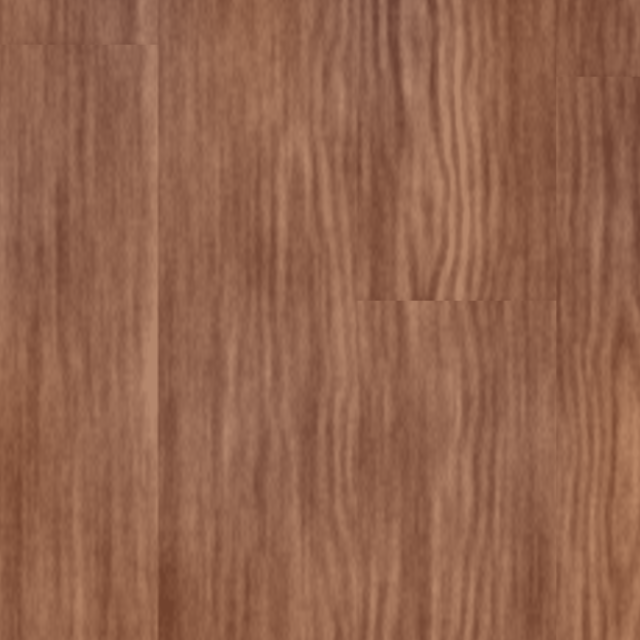
This texture is drawn by a WebGL 1 fragment shader. Its source:

```glsl
precision highp float;
// Draws soft brown pine planks with upright grain, wavy rings and butt joints.
uniform vec2 u_resolution;

const float PLANK_WIDTH = 0.311;
const float FIRST_SEAM = 0.247;
const float BOARD_LENGTH = 1.6;
const float SOFTNESS = 0.001;
const vec3 MEAN_BROWN = vec3(0.570, 0.386, 0.295);
const vec3 TONE_STEP = vec3(0.054, 0.053, 0.046);
const vec3 GREY_TINT = vec3(-0.010, 0.005, 0.024);

float hash(vec2 p) {
  vec3 q = fract(vec3(p.xyx) * 0.1031);
  q += dot(q, q.yzx + 33.33);
  return fract((q.x + q.y) * q.z);
}

// Smooth value noise centred on zero.
float noise(vec2 p) {
  vec2 cell = floor(p);
  vec2 f = fract(p);
  f = f * f * (3.0 - 2.0 * f);
  float low = mix(hash(cell), hash(cell + vec2(1.0, 0.0)), f.x);
  float high = mix(hash(cell + vec2(0.0, 1.0)), hash(cell + 1.0), f.x);
  return mix(low, high, f.y) - 0.5;
}

// Contrast across a seam, strongest at seam zero.
float seamWeight(float seam) {
  return 1.0 / (1.0 + 8.0 * seam * seam);
}

// Growth rings folded around a wandering heart line.
float growthRings(vec2 p, float heartX, vec2 seed) {
  float wander = 0.04 * noise(vec2(p.y * 3.0, seed.x));
  float dx = p.x - heartX - wander;
  float field = 40.0 * sqrt(dx * dx + 0.0003);
  field += 2.2 * noise(p * vec2(6.0, 3.2) + seed);
  field += 0.9 * noise(p * vec2(14.0, 7.0) + seed.yx);
  field += 0.35 * noise(p * vec2(34.0, 20.0) + seed);
  float patches = smoothstep(-0.45, 0.05, noise(p * vec2(7.0, 2.0) + seed + 9.0));
  float wave = sin(6.2832 * field);
  return wave * (1.25 - 0.25 * wave * wave) * patches * exp(-dx * dx / 0.014);
}

// Blotches that cross the seams.
float blotches(vec2 p) {
  return 1.9 * noise(p * vec2(7.0, 3.6) + 31.0) + 0.7 * noise(p * vec2(17.0, 12.0) + 57.0);
}

// Streaks and fibres that stay within a board.
float grain(vec2 p, vec2 seed) {
  float tone = 1.7 * noise(p * vec2(30.0, 2.4) + seed.yx);
  tone += 1.5 * noise(p * vec2(80.0, 4.5) + seed);
  tone += 1.3 * noise(p * vec2(150.0, 12.0) + seed.yx);
  tone += 0.8 * noise(p * vec2(90.0, 55.0) + seed);
  tone += 0.9 * noise(p * vec2(230.0, 120.0) + seed.yx);
  return tone;
}

vec3 woodColor(vec2 p) {
  // Plank column and board within it.
  float across = (p.x - FIRST_SEAM) / PLANK_WIDTH;
  float plank = floor(across);
  float u = across - plank;
  float rightSide = step(0.5, plank);
  float joint = 0.18 + 0.35 * plank - 0.5 * (1.0 - rightSide);
  float board = floor((p.y - joint) / BOARD_LENGTH);
  vec2 seed = 40.0 + 17.3 * vec2(plank, board) + 5.7 * vec2(board, plank);

  // Grain and rings.
  float heartX = FIRST_SEAM + (plank + mix(0.72, 0.32, rightSide)) * PLANK_WIDTH;
  float ringStrength = mix(0.3, 1.4, exp(-0.7 * (plank - 1.0) * (plank - 1.0)));
  float tone = 0.35 * (hash(seed) - 0.5) + blotches(p) + grain(p, seed);
  tone += ringStrength * growthRings(p, heartX, seed);

  // Pale right edges, dark left edges.
  float glow = smoothstep(0.86, 0.97, u) * (1.0 + noise(vec2(p.y * 7.0, plank)));
  float shade = 1.0 - smoothstep(0.0, 0.32, u);
  tone += 1.7 * seamWeight(plank + 1.0) * glow;
  tone -= 1.3 * seamWeight(plank) * shade;

  // Faint shadow above each butt joint.
  float above = p.y - joint - board * BOARD_LENGTH;
  tone -= 0.4 * (1.0 - smoothstep(0.0, 0.012, above));

  float greyness = 1.6 * noise(p * vec2(5.0, 3.0) + 21.0) + 0.6 * (p.y - 0.5);
  return MEAN_BROWN + TONE_STEP * clamp(tone, -2.3, 2.6) + GREY_TINT * greyness;
}

void main() {
  vec2 uv = gl_FragCoord.xy / u_resolution;
  // Average a small neighbourhood for soft focus and smooth seams.
  vec3 color = vec3(0.0);
  for (int j = -1; j <= 1; j++) {
    for (int i = -1; i <= 1; i++) {
      color += woodColor(uv + SOFTNESS * vec2(float(i), float(j)));
    }
  }
  gl_FragColor = vec4(color / 9.0, 1.0);
}
```
